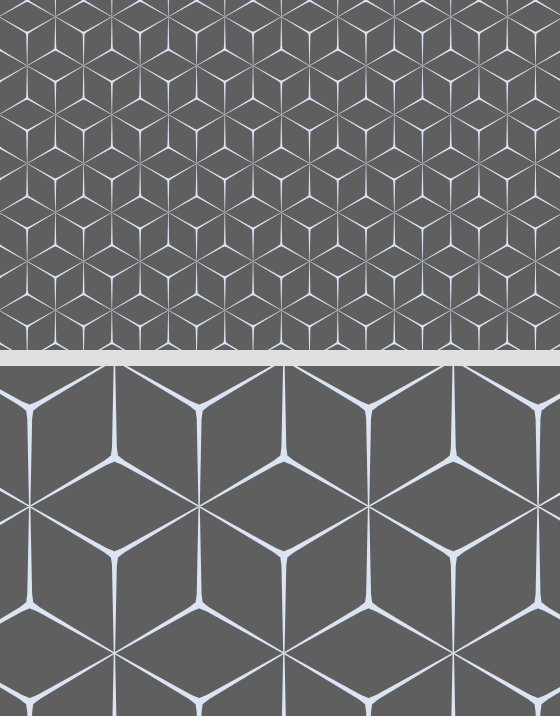
Top: the whole. Bottom: its middle third, enlarged.
Give the GLSL for this pattern, as a Shadertoy shader.

```glsl
// Rhombille tiling: pale lines on flat grey that read as stacked cubes.
// Each pixel is moved into the hexagon around its nearest six-way star, then
// folded to one quadrant, where two tapered spokes run to the hexagon corners.

#define REPEATS 9.915              // stars across the canvas width
#define ANCHOR vec2(0.5023, 0.2457) // one star, in canvas widths
#define STAR_WIDTH 0.008           // line width at a star, in repeats
#define CORNER_WIDTH 0.031         // line width at a three-way corner
#define FILLET 0.012               // extra width where three lines join
#define GROUND_COLOR vec3(0.372, 0.372, 0.373)
#define LINE_COLOR vec3(0.86, 0.895, 0.95)

const float SQRT3 = 1.7320508;

// Offset from the nearest point of a unit triangular lattice
vec2 offsetFromStar(vec2 p) {
    vec2 cell = vec2(1.0, SQRT3);
    vec2 a = p - cell * round(p / cell);
    vec2 shifted = p - 0.5 * cell;
    vec2 b = shifted - cell * round(shifted / cell);
    return dot(a, a) < dot(b, b) ? a : b;
}

// Pixel coverage of a spoke that widens from the star to the corner
float spoke(vec2 q, vec2 dir, float pixel) {
    float along = clamp(dot(q, dir) * SQRT3, 0.0, 1.0);
    float dist = length(q - dir * along / SQRT3) / pixel;
    float width = mix(STAR_WIDTH, CORNER_WIDTH, along)
                + FILLET * smoothstep(0.88, 1.0, along);
    float halfWidth = 0.5 * width / pixel;
    // Overlap of the line with a box one pixel wide
    return clamp(min(dist + 0.5, halfWidth) - max(dist - 0.5, -halfWidth), 0.0, 1.0);
}

void mainImage(out vec4 fragColor, in vec2 fragCoord) {
    float pixel = REPEATS / iResolution.x;
    vec2 p = (fragCoord / iResolution.x - ANCHOR) * REPEATS;
    vec2 q = abs(offsetFromStar(p));

    // The upright spoke and the one at 30 degrees cover all six by symmetry
    float line = max(spoke(q, vec2(0.0, 1.0), pixel),
                     spoke(q, vec2(0.5 * SQRT3, 0.5), pixel));

    fragColor = vec4(mix(GROUND_COLOR, LINE_COLOR, line), 1.0);
}
```
